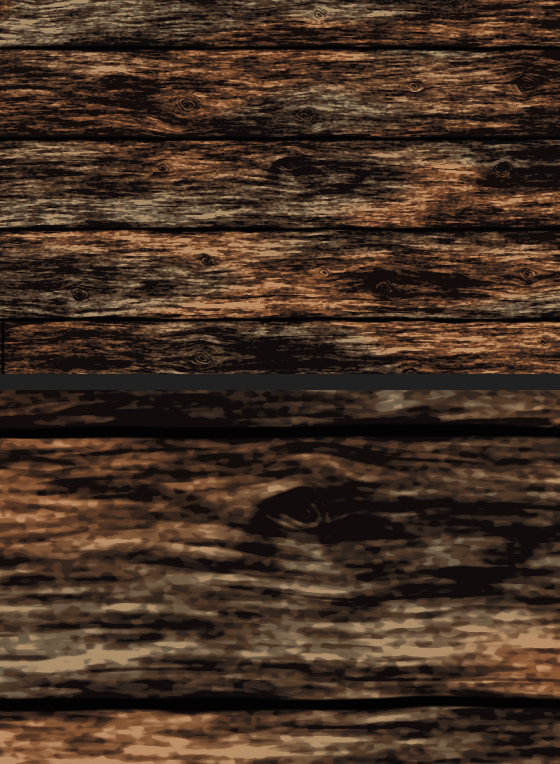
Top, the full canvas; bottom, a detail of the centre.
Give the GLSL for this texture, as a Shadertoy shader.

```glsl
const float PLANK_HEIGHT = 0.242;
const float FIRST_SEAM = 0.145;
const float KNOT_SPACING = 0.32;

const vec3 CHAR  = vec3(0.07, 0.048, 0.045);
const vec3 BROWN = vec3(0.21, 0.15, 0.12);
const vec3 UMBER = vec3(0.33, 0.22, 0.155);
const vec3 RUST  = vec3(0.51, 0.335, 0.21);
const vec3 ASH   = vec3(0.44, 0.355, 0.28);
const vec3 STRAW = vec3(0.71, 0.56, 0.42);

vec2 hash2(vec2 p) {
    vec2 k = vec2(dot(p, vec2(127.1, 311.7)), dot(p, vec2(269.5, 183.3)));
    return fract(sin(k) * 43758.5);
}

// Smooth cellular noise: random cell values blended by distance
float cellNoise(vec2 p) {
    vec2 base = floor(p);
    float total = 0.0, weights = 0.0;
    for (int j = -1; j <= 1; j++)
    for (int i = -1; i <= 1; i++) {
        vec2 cell = base + vec2(i, j);
        vec2 away = cell + hash2(cell) - p;
        float weight = exp(-7.0 * dot(away, away));
        total += weight * hash2(cell + 41.7).x;
        weights += weight;
    }
    return total / weights;
}

float waves(float x, float seed) {
    return sin(x * 5.0 + seed * 2.3) + 0.5 * sin(x * 11.0 + seed * 4.1)
         + 0.25 * sin(x * 23.0 + seed * 1.7);
}

// Bends the grain around knots: x = grain offset, y = knot shade
vec2 knots(vec2 p, float plank) {
    vec2 result = vec2(0.0);
    for (int i = -1; i <= 1; i++) {
        vec2 id = vec2(floor(p.x / KNOT_SPACING) + float(i), plank);
        vec2 place = hash2(id + 7.3), kind = hash2(id + 23.9);
        vec2 center = vec2((id.x + 0.2 + 0.6 * place.x) * KNOT_SPACING,
                           PLANK_HEIGHT * (0.2 + 0.6 * place.y));
        float radius = mix(0.010, 0.027, kind.x) * step(0.25, kind.y);
        vec2 d = (p - center) * vec2(0.75, 1.0);
        float angle = atan(d.y, d.x);
        float r = length(d) * (1.0 + 0.12 * sin(angle * 3.0 + kind.x * 20.0));
        float reach = 1.6 * radius * radius;
        float fade = smoothstep(0.22, 0.04, r);
        result.x -= d.y * fade * reach / (r * r + 0.5 * reach + 0.00001);
        // Growth rings and dark core
        float inside = smoothstep(radius * 1.2 + 0.0001, radius * 0.7, r);
        float rings = 0.5 + 0.5 * sin(r * 850.0 + 2.0 * sin(angle * 2.0));
        float core = smoothstep(radius * 0.5 + 0.0001, 0.0, r);
        result.y += inside * (0.1 - 0.4 * rings - 0.4 * core);
    }
    return result;
}

// Nested dark ovals of exposed heartwood: x = darkness, y = grey area
vec2 heartwood(vec2 p, vec2 center) {
    vec2 d = (p - center) / vec2(0.095, 0.036);
    float r = length(d) + 0.1 * sin(d.x * 3.0 + d.y * 2.0);
    float oval = smoothstep(1.12, 0.92, r) * mix(0.6, 1.0, smoothstep(0.2, 0.9, r));
    float band = smoothstep(0.26, 0.08, abs(r - 1.75)) * smoothstep(0.9, -0.7, d.x);
    band *= smoothstep(-1.1, 0.1, d.y);
    return vec2(max(oval, band), smoothstep(3.0, 1.2, r));
}

vec3 woodColor(float tone, float weathered) {
    vec3 color = mix(CHAR, BROWN, smoothstep(0.14, 0.39, tone));
    color = mix(color, UMBER, smoothstep(0.40, 0.58, tone));
    color = mix(color, mix(RUST, ASH, weathered), smoothstep(0.58, 0.80, tone));
    color = mix(color, STRAW, smoothstep(0.80, 1.08, tone));
    return color * mix(vec3(1.04, 0.98, 0.92), vec3(0.93, 0.98, 0.97), weathered);
}

void mainImage(out vec4 fragColor, in vec2 fragCoord) {
    vec2 p = fragCoord / iResolution.y;
    float pixel = 1.0 / iResolution.y;

    // Planks
    float row = (p.y - FIRST_SEAM + 0.0009 * waves(p.x * 2.0, 1.0)) / PLANK_HEIGHT;
    float plank = floor(row);
    vec2 local = vec2(p.x, (row - plank) * PLANK_HEIGHT);
    vec2 seed = vec2(17.3, 31.9) * (plank + 2.0);
    vec2 heart = heartwood(p, vec2(0.885, 0.523)) * step(0.5, plank) * step(plank, 1.5);

    // Grain: broad bands bend fully, short fibres keep their width near knots
    vec2 knot = knots(local, plank);
    float bend = 0.0035 * waves(p.x, plank);
    float grain = local.y + knot.x + bend;
    float fibreY = local.y + 0.65 * knot.x + bend;
    float broad = cellNoise(vec2(p.x * 5.0, grain * 55.0) + seed);
    float fibre = cellNoise(vec2(p.x * 11.0, grain * 115.0) + seed);
    float fine = cellNoise(vec2(p.x * 30.0, fibreY * 200.0) + seed);
    float speckle = cellNoise(vec2(p.x * 130.0, local.y * 230.0) + seed);

    // Stains and weathering
    float stain = cellNoise(vec2(p.x * 3.0, fibreY * 13.0) + seed * 1.7);
    stain = mix(stain, 0.5, heart.y);
    float weathered = smoothstep(0.35, 0.7, cellNoise(vec2(p.x * 2.0, local.y * 7.0) + seed * 2.3));
    weathered = max(weathered, heart.y);

    // Sparse broken cracks that follow the grain
    float split = abs(fract(grain * 26.0 + 0.25 * waves(p.x * 0.7, plank + 3.0)) - 0.5);
    float open = smoothstep(0.58, 0.72, cellNoise(vec2(p.x * 9.0, grain * 26.0) + seed * 3.1));
    float crack = smoothstep(0.06, 0.015, split) * open;

    float tone = 0.46 + 0.45 * (broad - 0.5) + 0.58 * (fibre - 0.5) + 0.62 * (fine - 0.5)
               + 0.38 * (speckle - 0.5) + 0.75 * (stain - 0.5);
    tone += knot.y - 0.35 * crack - 0.36 * heart.x - 0.02 * heart.y;

    // Shadowed seams and one butt joint
    float edge = min(local.y, PLANK_HEIGHT - local.y) + 0.003 * (fibre - 0.5);
    tone -= 0.3 * smoothstep(0.016, 0.003, edge);
    float joint = abs(p.x - 0.008) + step(0.0, plank);
    float gap = min(edge - 0.0045, joint - 0.003);
    float solid = smoothstep(-pixel, 0.001 + pixel, gap);

    vec3 color = mix(vec3(0.015, 0.012, 0.012), woodColor(tone, weathered), solid);
    fragColor = vec4(color, 1.0);
}
```
